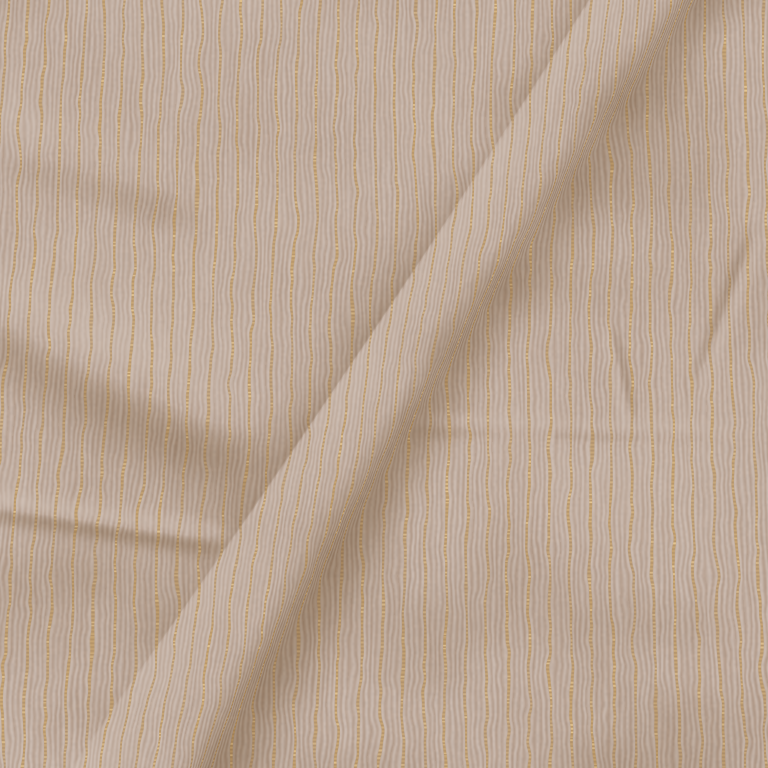
Write a WebGL 1 fragment shader that draws this texture.

```glsl
precision highp float;
// Crinkled sheer cloth: fine pale ribs with a stitched metallic thread on every repeat.
// A raised diagonal fold bends the stripe coordinate; the fold, a few creases and
// low-frequency noise supply the warm shading.
uniform vec2 u_resolution;

const float THREADS = 36.0;        // thread repeats across the flat cloth
const float RIBS = 4.0;            // ribs in each repeat
const float THREAD_HALF = 0.062;   // half width of a thread, in repeats
const float STITCHES = 200.0;      // stitches along the height
const float WOBBLE = 0.20;         // crinkle of the ribs, in repeats
const float FOLD_LEAN = 0.03;      // stripe shift over the top of the fold
const float FOLD_PINCH = 0.03;     // stripe shift at its lower edge
const vec3 RIB = vec3(0.785, 0.722, 0.680);
const vec3 VALLEY = vec3(0.705, 0.615, 0.550);
const vec3 GOLD = vec3(0.790, 0.650, 0.440);
const vec3 GLINT = vec3(0.930, 0.810, 0.590);
const vec3 STITCH_GAP = vec3(0.590, 0.460, 0.310);
const vec3 SHADOW_TINT = vec3(0.840, 0.800, 0.740);
const vec3 LIT = vec3(0.825, 0.765, 0.720);

float hash(vec2 p) {
  vec3 q = fract(p.xyx * 0.1031);
  q += dot(q, q.yzx + 33.33);
  return fract((q.x + q.y) * q.z);
}

float noise(vec2 p) {
  vec2 i = floor(p), f = fract(p);
  f = f * f * (3.0 - 2.0 * f);
  return mix(mix(hash(i), hash(i + vec2(1.0, 0.0)), f.x),
             mix(hash(i + vec2(0.0, 1.0)), hash(i + vec2(1.0, 1.0)), f.x), f.y);
}

// Left and right edge of the fold at height y
vec2 foldEdges(float y) {
  float bow = 4.0 * y * (1.0 - y);
  return vec2(0.093 + 0.675 * y + 0.010 * bow, 0.277 + 0.629 * y - 0.022 * bow);
}

// Soft crease from a to b: light on its left side, dark on its right
float crease(vec2 p, vec2 a, vec2 b, float width) {
  vec2 along = b - a, rel = p - a;
  float t = dot(rel, along) / dot(along, along);
  float n = (along.x * rel.y - along.y * rel.x) / (length(along) * width);
  float ends = smoothstep(-0.1, 0.25, t) * (1.0 - smoothstep(0.7, 1.1, t));
  return 2.3 * ends * n * exp(-n * n);
}

// Stripe coordinate in repeats, leaning, wandering and bent by the fold
float stripeCoord(vec2 p, float s) {
  float x = p.x - p.y * mix(0.07, -0.03, p.x);
  x += FOLD_LEAN * clamp(s, 0.0, 1.0) + FOLD_PINCH * smoothstep(0.80, 1.06, s);
  x += 0.008 * (noise(p * vec2(5.0, 7.0)) - 0.5);
  float crinkle = noise(p * vec2(45.0, 24.0)) + 0.5 * noise(p * vec2(80.0, 60.0) + 9.0);
  return x * THREADS + WOBBLE * (crinkle - 0.75);
}

// Signed shading: negative in shadow, positive in light
float clothShade(vec2 p, vec2 edges, float s) {
  float left = edges.x - p.x, right = p.x - edges.y;
  float behind = smoothstep(-0.003, 0.003, left);
  float wear = 0.65 + 0.7 * noise(p * vec2(4.0, 6.0) + 3.0);
  float shade = 0.7 * (noise(p * vec2(3.5, 5.0) + 20.0) - 0.5);
  shade += 0.35 * (noise(p * vec2(9.0, 16.0) + 40.0) - 0.5);
  // Fold: shadow behind, highlight along the ridge, shadow beneath
  shade -= 0.75 * wear * behind * exp(-max(left, 0.0) / 0.05) * smoothstep(-0.05, 0.4, p.y);
  shade += 0.60 * (1.0 - behind) * exp(-pow((s - 0.08) / 0.35, 2.0));
  float spread = right < 0.0 ? 0.035 : 0.060;
  shade -= 0.95 * wear * exp(-right * right / (spread * spread));
  // Smaller creases in the flat cloth
  float open = smoothstep(-0.02, 0.03, max(left, right));
  float small = 0.75 * crease(p, vec2(-0.08, 0.352), vec2(0.33, 0.288), 0.016);
  small += 0.65 * crease(p, vec2(-0.05, 0.610), vec2(0.38, 0.390), 0.055);
  small += 0.35 * crease(p, vec2(-0.05, 0.840), vec2(0.30, 0.720), 0.040);
  small += 0.30 * crease(p, vec2(0.52, 0.446), vec2(0.98, 0.434), 0.012);
  small += 0.55 * crease(p, vec2(0.985, 0.700), vec2(0.905, 0.490), 0.011);
  small += 0.50 * crease(p, vec2(0.823, 0.440), vec2(0.792, 0.580), 0.010);
  return shade + open * small;
}

void main() {
  vec2 p = gl_FragCoord.xy / u_resolution;
  vec2 edges = foldEdges(p.y);
  float s = (p.x - edges.x) / (edges.y - edges.x);
  float u = stripeCoord(p, s);

  // Ribs of uneven strength, with a fine weave
  float ribIndex = floor(u * RIBS);
  float rib = 0.5 - 0.5 * cos(6.28318 * u * RIBS);
  float strength = 0.55 + 0.45 * noise(vec2(ribIndex * 7.3, p.y * 14.0));
  float streak = noise(vec2(u * 9.0, p.y * 22.0)) - 0.5;
  vec3 color = mix(VALLEY, RIB, clamp(mix(0.62, rib, strength) + 0.3 * streak, 0.0, 1.0));
  color *= 1.0 + 0.035 * (noise(p * vec2(300.0, 260.0)) - 0.5);

  // Shadow and light on the cloth
  float shade = clothShade(p, edges, s);
  float light = clamp(shade, 0.0, 1.0);
  vec3 tint = mix(vec3(1.0), SHADOW_TINT, clamp(-shade, 0.0, 1.2));
  color = mix(color * tint, LIT, 0.5 * light);

  // Metallic thread in one valley of each repeat
  float thread = floor(u + 0.5);
  float aa = 0.7 * THREADS / u_resolution.x;
  float dist = abs(u - thread);
  float cover = 1.0 - smoothstep(THREAD_HALF - aa, THREAD_HALF + aa, dist);
  float stitch = 0.5 + 0.5 * cos(6.28318 * (p.y * STITCHES + hash(vec2(thread, 5.0))));
  float shine = noise(vec2(thread * 5.7, p.y * 18.0));
  float sparkle = hash(vec2(thread, floor(p.y * STITCHES)));
  vec3 metal = mix(GOLD, STITCH_GAP, 0.6 * (1.0 - stitch) * (1.0 - 0.5 * shine));
  metal = mix(metal, GLINT, stitch * smoothstep(0.5, 1.0, sparkle) * (0.3 + 0.6 * shine));
  metal *= mix(vec3(1.0), tint, 0.7);
  color = mix(color, metal, cover * (0.55 + 0.4 * shine));

  gl_FragColor = vec4(color, 1.0);
}
```
